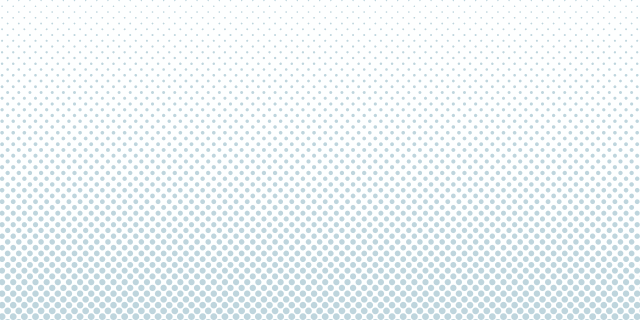
A Shadertoy shader for this pattern:

```glsl
#define PITCH vec2(0.03482, 0.03592)
#define ORIGIN vec2(0.0065, 0.0105)
#define RADIUS_BOTTOM 0.0106
#define RADIUS_TOP 0.0020
#define PAPER vec3(0.995, 1.0, 1.0)
#define INK vec3(0.745, 0.835, 0.867)

// Coverage of the nearest dot in one rectangular lattice
float dotLattice(vec2 p, vec2 origin, float pixel) {
    vec2 cell = floor((p - origin) / PITCH + 0.5);
    vec2 center = origin + cell * PITCH;
    float radius = mix(RADIUS_BOTTOM, RADIUS_TOP, center.y);
    float dist = length(p - center) - radius;
    return clamp(0.5 - dist / pixel, 0.0, 1.0);
}

void mainImage(out vec4 fragColor, in vec2 fragCoord) {
    float pixel = 1.0 / iResolution.y;
    vec2 p = fragCoord * pixel;

    // Two interleaved lattices form the staggered halftone
    float coverage = max(dotLattice(p, ORIGIN, pixel),
                         dotLattice(p, ORIGIN + 0.5 * PITCH, pixel));

    fragColor = vec4(mix(PAPER, INK, coverage), 1.0);
}
```
